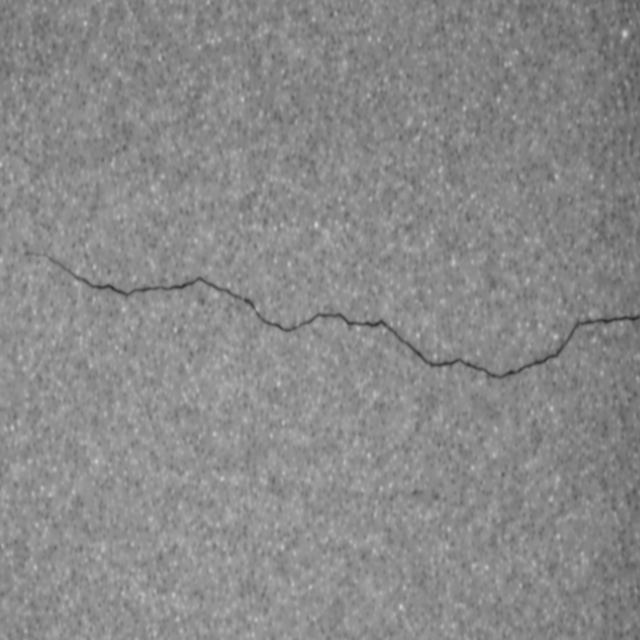
Reproduce this texture procedurally as a Shadertoy shader.

```glsl
// Grey concrete with one thin, wandering crack running across its middle.
// Signed soft grains in jittered cells give the surface; a broad light falloff
// shades it, and the distance to a wobbled polyline cuts the crack.

#define BASE_GREY    0.562
#define GRAIN_CELLS  vec2(164.0, 112.0)
#define GRAIN_AMOUNT 0.165
#define BLOTCH_CELLS vec2(70.0, 56.0)
#define BLOTCH_AMOUNT 0.085
#define SPECK_CELLS  vec2(92.0, 68.0)
#define SPECK_AMOUNT 0.17
#define CRACK_WIDTH  0.0034
#define CRACK_DEPTH  0.25
#define WOBBLE       0.0010

const int JOINTS = 24;
const vec2 crackPath[JOINTS] = vec2[JOINTS](
    vec2(.039, .605), vec2(.076, .599), vec2(.104, .578), vec2(.146, .552),
    vec2(.169, .552), vec2(.198, .540), vec2(.221, .548), vec2(.284, .551),
    vec2(.310, .564), vec2(.388, .529), vec2(.414, .497), vec2(.454, .483),
    vec2(.499, .507), vec2(.529, .508), vec2(.544, .496), vec2(.581, .492),
    vec2(.596, .497), vec2(.638, .461), vec2(.676, .428), vec2(.719, .436),
    vec2(.781, .410), vec2(.870, .445), vec2(.905, .495), vec2(.996, .504));

vec3 hash3(vec2 cell) {
    vec3 p = fract(cell.xyx * vec3(.1031, .1030, .0973));
    p += dot(p, p.yxz + 33.33);
    return fract((p.xxy + p.yzz) * p.zyx);
}

// Sum of soft light and dark grains, one per jittered cell.
float grains(vec2 p) {
    vec2 cell = floor(p);
    float sum = 0.0;
    for (int y = -1; y <= 1; y++)
    for (int x = -1; x <= 1; x++) {
        vec2 id = cell + vec2(x, y);
        vec3 h = hash3(id + 17.0);
        vec2 d = p - id - h.xy;
        sum += (h.z - 0.5) * exp(-4.0 * dot(d, d));
    }
    return sum;
}

// Sparse bright mineral flecks, a few much stronger than the rest.
float specks(vec2 p) {
    vec2 cell = floor(p);
    float sum = 0.0;
    for (int y = -1; y <= 1; y++)
    for (int x = -1; x <= 1; x++) {
        vec2 id = cell + vec2(x, y);
        vec3 h = hash3(id + 251.0);
        vec2 d = p - id - h.xy;
        sum += pow(h.z, 11.0) * exp(-11.0 * dot(d, d));
    }
    return sum;
}

float segmentDistance(vec2 p, vec2 a, vec2 b) {
    vec2 ab = b - a;
    return length(p - a - ab * clamp(dot(p - a, ab) / dot(ab, ab), 0.0, 1.0));
}

float crackDistance(vec2 p) {
    p.y += WOBBLE * (sin(p.x * 173.0) + 0.8 * sin(p.x * 311.0 + 1.7));
    float d = 1.0;
    for (int i = 0; i < JOINTS - 1; i++)
        d = min(d, segmentDistance(p, crackPath[i], crackPath[i + 1]));
    return d;
}

// Broad shading: dim right side and corners, brighter lower centre.
float lighting(vec2 uv) {
    float light = BASE_GREY;
    light -= 0.035 * smoothstep(0.35, 0.95, uv.x);
    light -= 0.060 * smoothstep(0.86, 1.02, uv.x);
    light -= 0.036 * smoothstep(0.55, 1.0, uv.y);
    light -= 0.030 * exp(-160.0 * uv.x * uv.x) * smoothstep(0.25, 0.5, abs(uv.y - 0.5));
    vec2 glow = uv - vec2(0.42, 0.20);
    return light + 0.018 * exp(-7.0 * dot(glow, glow));
}

void mainImage(out vec4 fragColor, in vec2 fragCoord) {
    vec2 uv = fragCoord / iResolution.xy;

    // Lit surface with fine grain, wider blotches and flecks.
    float grey = lighting(uv);
    grey += GRAIN_AMOUNT * grains(uv * GRAIN_CELLS);
    grey += BLOTCH_AMOUNT * grains(uv * BLOTCH_CELLS + 400.0);
    grey += SPECK_AMOUNT * (specks(uv * SPECK_CELLS) - 0.03);

    // Single bright chip near the upper right.
    vec2 chip = (uv - vec2(0.976, 0.947)) / vec2(0.005, 0.007);
    grey += 0.38 * exp(-dot(chip, chip));

    // Dark core and soft shoulder, fading in from the left tip.
    float d = crackDistance(uv);
    float vary = 0.82 + 0.18 * sin(uv.x * 83.0) * sin(uv.x * 37.0 + 0.8);
    float strength = vary * mix(0.4, 1.0, smoothstep(0.04, 0.17, uv.x));
    float core = exp(-d * d / (CRACK_WIDTH * CRACK_WIDTH));
    float shoulder = exp(-d / (CRACK_WIDTH * 2.0));
    grey -= strength * (CRACK_DEPTH * core + 0.05 * shoulder);

    fragColor = vec4(vec3(clamp(grey, 0.0, 1.0)), 1.0);
}
```
